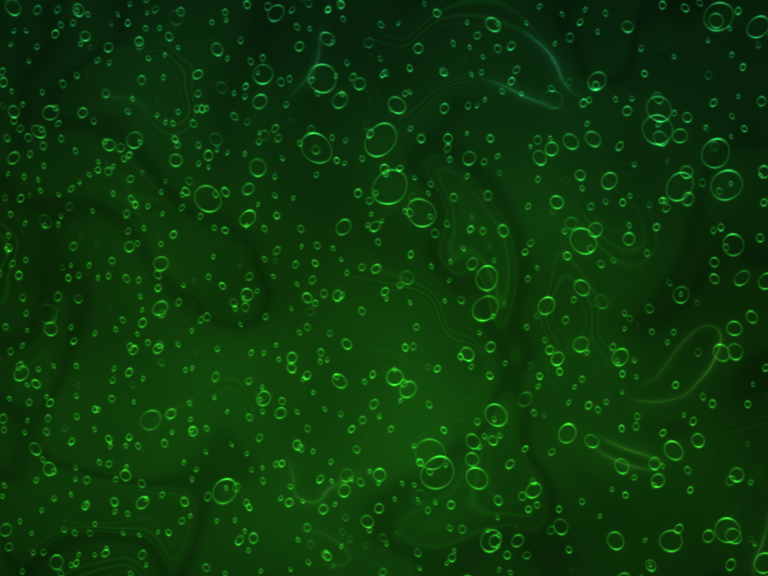
Give the GLSL for this texture, as a WebGL 1 fragment shader.

```glsl
precision highp float;
// Dark green liquid with contour filaments and small glinting bubbles.
uniform vec2 u_resolution;

#define SWIRL_SCALE 4.2
#define SWIRL_WARP 0.95
#define FILAMENT_FREQ 105.0
#define FILAMENT_GAIN 0.085
#define CREST_GAIN 0.22
#define SHADE_LOW 0.125
#define SHADE_GLOW 0.145
#define GLINT_GAIN 0.62
#define RIM_GAIN 0.13
#define GREEN_TINT vec3(0.245, 1.0, 0.15)
#define TEAL_TINT vec3(0.20, 1.0, 0.55)

vec2 hash2(vec2 p) {
  p = vec2(dot(p, vec2(127.1, 311.7)), dot(p, vec2(269.5, 183.3)));
  return fract(sin(p) * 43758.5453);
}

float cornerSlope(vec2 cell, vec2 offset) {
  return dot(hash2(cell) * 2.0 - 1.0, offset);
}

float gradientNoise(vec2 p) {
  vec2 i = floor(p), f = fract(p);
  vec2 u = f * f * f * (f * (f * 6.0 - 15.0) + 10.0);
  vec2 e = vec2(1.0, 0.0);
  float low = mix(cornerSlope(i, f), cornerSlope(i + e.xy, f - e.xy), u.x);
  float high = mix(cornerSlope(i + e.yx, f - e.yx),
                   cornerSlope(i + e.xx, f - e.xx), u.x);
  return mix(low, high, u.y);
}

// Height field whose level sets form the swirling filaments
float swirlField(vec2 p) {
  vec2 warp = vec2(gradientNoise(p * 3.3 + 7.0), gradientNoise(p * 3.3 + 31.0));
  vec2 q = p * SWIRL_SCALE + SWIRL_WARP * warp;
  return gradientNoise(q) + 0.28 * gradientNoise(q * 2.1 + 13.0);
}

// Returns glints in x and faint rims with halos in y
vec2 bubbleLayer(vec2 p, float scale, float minRadius, float maxRadius, float density) {
  vec2 home = floor(p * scale);
  vec2 light = vec2(0.0);
  float blur = max(0.0021, 0.75 / u_resolution.y);
  for (int y = -1; y <= 1; y++) {
    for (int x = -1; x <= 1; x++) {
      vec2 cell = home + vec2(float(x), float(y));
      vec2 place = hash2(cell + scale);
      vec2 kind = hash2(cell + scale * 3.0 + 19.0);
      vec2 trait = hash2(cell + scale * 5.0 + 41.0);
      float radius = mix(minRadius, maxRadius, kind.x * kind.x);
      vec2 d = p - (cell + 0.1 + 0.8 * place) / scale;
      d.x += (trait.x - 0.5) * 0.5 * d.y;
      float dist = length(d);
      float edge = (dist - radius) / blur;
      float rim = exp(-edge * edge);
      float arc = exp(-pow(d.x / (0.48 * radius + 0.002), 2.0));
      float side = d.y > 0.0 ? trait.y : 1.0 - 0.7 * trait.y;
      float halo = exp(-dist * dist / (radius * radius * 1.7));
      float present = 1.0 - smoothstep(density - 0.05, density + 0.05, kind.y);
      light.x += present * rim * arc * (0.25 + 0.9 * side);
      light.y += present * (rim + 0.22 * halo);
    }
  }
  return light;
}

void main() {
  vec2 p = gl_FragCoord.xy / u_resolution.y;
  float across = gl_FragCoord.x / u_resolution.x;

  // Broad glow with cloudy variation
  vec2 g = (p - vec2(0.60, 0.33)) / vec2(0.62, 0.52);
  float cloud = gradientNoise(p * 2.6 + 3.0) + 0.5 * gradientNoise(p * 6.0 + 9.0);
  float shade = SHADE_LOW + SHADE_GLOW * exp(-dot(g, g));
  shade *= 1.0 + 0.38 * cloud;

  // Bundles of fine filaments
  float field = swirlField(p);
  vec2 tap = vec2(0.0015, 0.0);
  float slope = length(vec2(swirlField(p + tap.xy), swirlField(p + tap.yx)) - field) / tap.x;
  float phaseStep = slope * FILAMENT_FREQ / u_resolution.y;
  float fade = 1.0 - smoothstep(1.3, 2.8, phaseStep);
  float bundle = exp(-pow((fract(field * 2.6 + 0.2) - 0.5) / 0.2, 2.0));
  float patches = smoothstep(-0.2, 0.4, gradientNoise(p * 3.0 + 53.0));
  float strand = pow(0.5 + 0.5 * sin(field * FILAMENT_FREQ), 3.0);
  float leftward = mix(1.0, 0.55, across);
  shade += FILAMENT_GAIN * bundle * patches * leftward * mix(0.3, strand, fade);
  shade *= 1.0 - 0.20 * exp(-pow((field + 0.16) / 0.07, 2.0));

  // Rare pale crests along one level
  float crestDist = abs(field - 0.12) / max(slope, 0.8);
  float crestMask = smoothstep(0.08, 0.45, gradientNoise(p * 4.0 + 71.0));
  float crest = crestMask * (exp(-crestDist / 0.0025) + 0.3 * exp(-crestDist / 0.012));

  // Large bubbles gather on the right, tiny ones on the left
  vec2 flow = p + 0.006 * vec2(gradientNoise(p * 14.0), gradientNoise(p * 14.0 + 5.0));
  vec2 bubbles = bubbleLayer(flow, 10.0, 0.011, 0.031, mix(0.08, 0.62, across));
  bubbles += 0.8 * bubbleLayer(flow, 19.0, 0.005, 0.014, 0.46);
  bubbles += 0.5 * bubbleLayer(flow, 34.0, 0.003, 0.007, mix(0.62, 0.12, across));
  shade += RIM_GAIN * bubbles.y * (0.4 + 2.2 * shade);

  // Tints shift toward teal at the top
  float teal = smoothstep(0.55, 1.05, p.y + 0.15 * across);
  vec3 color = shade * mix(GREEN_TINT, TEAL_TINT, 0.4 * teal);
  color += CREST_GAIN * crest * mix(vec3(0.5, 1.0, 0.35), vec3(0.3, 1.0, 0.8), teal);
  color += GLINT_GAIN * bubbles.x * mix(GREEN_TINT, TEAL_TINT, 0.2 + 0.8 * teal);
  gl_FragColor = vec4(min(color, 1.0), 1.0);
}
```
